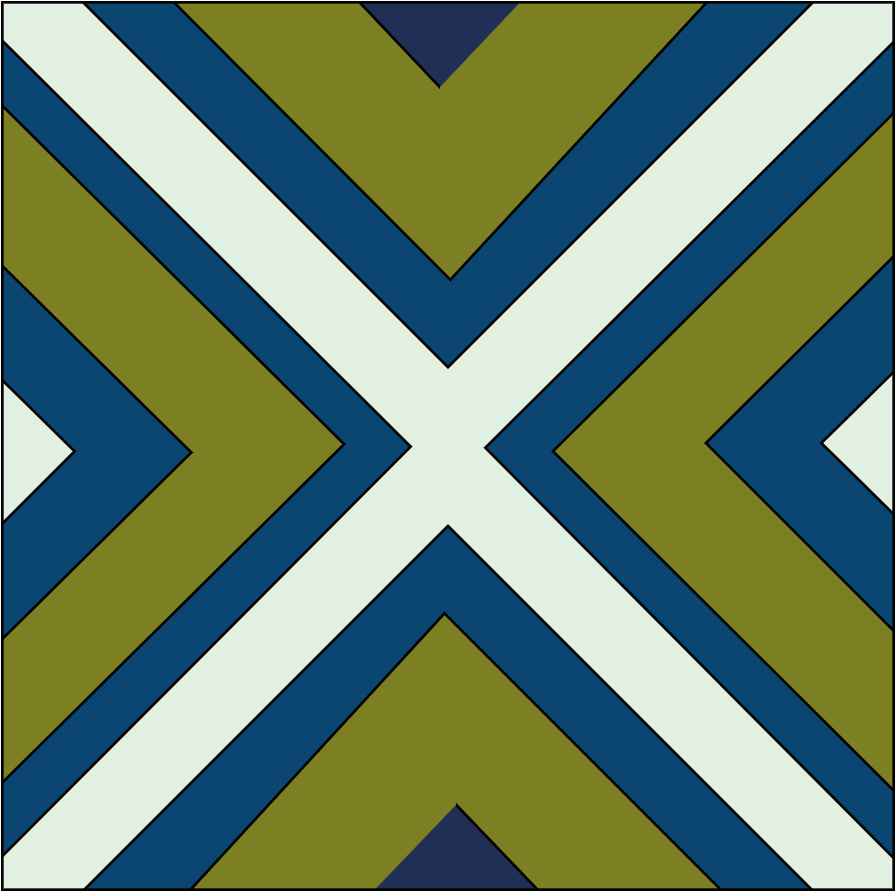
Reproduce this pattern procedurally as a WebGL 1 fragment shader.

```glsl
precision highp float;

uniform vec2 u_resolution;

const vec3 PALE = vec3(0.885, 0.941, 0.885);
const vec3 BLUE = vec3(0.039, 0.275, 0.443);
const vec3 OLIVE = vec3(0.490, 0.502, 0.133);
const vec3 NAVY = vec3(0.129, 0.180, 0.333);
const vec3 INK = vec3(0.01);
const float LINE_HALF = 0.0015;
const vec2 BOTH_SIDES = vec2(1.0);

// Antialiased coverage of a signed distance, negative inside
float coverage(float dist, float pixel) {
  return clamp(0.5 - dist / pixel, 0.0, 1.0);
}

// Picks the value for the negative or positive side of a wedge
float bySide(float side, vec2 values) {
  return side < 0.0 ? values.x : values.y;
}

// Wedge opening along +y from its tip, with one slope per side
float wedgeDistance(vec2 fromTip, vec2 slopes) {
  float slope = bySide(fromTip.x, slopes);
  return (slope * abs(fromTip.x) - fromTip.y) / sqrt(1.0 + slope * slope);
}

// Fills a wedge and inks the chosen sides
vec3 paintWedge(vec3 base, vec3 fill, vec2 p, vec2 tip, vec2 slopes,
                vec2 inkedSides, float pixel) {
  vec2 fromTip = p - tip;
  float dist = wedgeDistance(fromTip, slopes);
  vec3 color = mix(base, fill, coverage(dist, pixel));
  float line = coverage(abs(dist) - LINE_HALF, pixel);
  return mix(color, INK, line * bySide(fromTip.x, inkedSides));
}

void main() {
  float pixel = 1.0 / u_resolution.x;
  vec2 halfSize = 0.5 * u_resolution * pixel;
  vec2 p = gl_FragCoord.xy * pixel - halfSize;

  // Each quarter gets its own frame, pointing outward along +y
  vec2 top = p;
  vec2 bottom = vec2(p.x, -p.y);
  vec2 left = vec2(p.y, -p.x);
  vec2 right = p.yx;
  vec3 color = PALE;

  // Blue bands beside the pale cross
  color = paintWedge(color, BLUE, top, vec2(0.0, 0.0879), vec2(1.0), BOTH_SIDES, pixel);
  color = paintWedge(color, BLUE, bottom, vec2(0.0, 0.0892), vec2(1.0), BOTH_SIDES, pixel);
  color = paintWedge(color, BLUE, left, vec2(-0.0007, 0.0417), vec2(0.997, 1.006), BOTH_SIDES, pixel);
  color = paintWedge(color, BLUE, right, vec2(-0.002, 0.0417), vec2(0.995, 1.006), BOTH_SIDES, pixel);

  // Olive chevrons
  color = paintWedge(color, OLIVE, top, vec2(0.0026, 0.1855), vec2(1.004, 1.082), BOTH_SIDES, pixel);
  color = paintWedge(color, OLIVE, bottom, vec2(-0.0039, 0.1868), vec2(1.088, 1.0), BOTH_SIDES, pixel);
  color = paintWedge(color, OLIVE, left, vec2(0.002, 0.1159), vec2(1.01), BOTH_SIDES, pixel);
  color = paintWedge(color, OLIVE, right, vec2(-0.0059, 0.1172), vec2(1.004, 1.007), BOTH_SIDES, pixel);

  // Navy triangles, inked on one side only
  color = paintWedge(color, NAVY, top, vec2(-0.0091, 0.4004), vec2(1.058), vec2(1.0, 0.0), pixel);
  color = paintWedge(color, NAVY, bottom, vec2(0.0091, 0.4004), vec2(1.043), vec2(0.0, 1.0), pixel);

  // Blue chevrons with pale triangles at the sides
  color = paintWedge(color, BLUE, left, vec2(-0.0072, 0.2865), vec2(1.013), BOTH_SIDES, pixel);
  color = paintWedge(color, BLUE, right, vec2(0.0033, 0.2878), vec2(1.0, 1.006), BOTH_SIDES, pixel);
  color = paintWedge(color, PALE, left, vec2(-0.0059, 0.4167), vec2(1.0, 1.017), BOTH_SIDES, pixel);
  color = paintWedge(color, PALE, right, vec2(0.0033, 0.4167), vec2(1.017), BOTH_SIDES, pixel);

  // Ink frame with a thin white margin
  vec2 toEdge = abs(p) - halfSize + 0.0026;
  float frame = max(toEdge.x, toEdge.y);
  color = mix(color, vec3(1.0), coverage(-frame, pixel));
  color = mix(color, INK, coverage(abs(frame) - LINE_HALF, pixel));

  gl_FragColor = vec4(color, 1.0);
}
```
